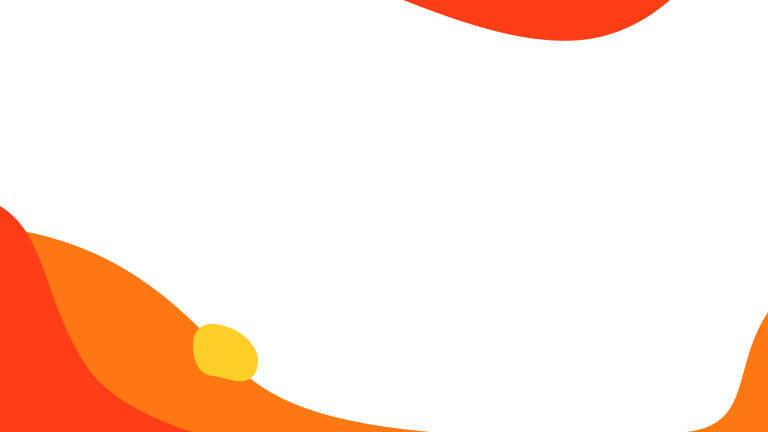
Write a Shadertoy shader that draws this background.

```glsl
// Flat organic blobs in warm colours around the rim of a white canvas.
// Each outline is a path of cubic curves, flattened into short segments that
// give a signed distance (even-odd rule) for a smooth one-pixel edge.

const vec2  GRID   = vec2(16.0, 9.0);   // canvas size in design units
const int   STEPS  = 20;                // segments per curve
const float EDGE   = 1.0;               // edge softness in output pixels
const vec3  WHITE  = vec3(1.0);
const vec3  ORANGE = vec3(1.0, 0.47, 0.07);
const vec3  RED    = vec3(1.0, 0.24, 0.09);
const vec3  YELLOW = vec3(1.0, 0.81, 0.16);

struct Path {
    vec2 point;    // where the path is evaluated
    vec2 pen;      // current end of the outline
    float distSq;  // squared distance to the nearest segment
    float side;    // -1 inside, +1 outside
};

Path moveTo(vec2 point, vec2 start) {
    return Path(point, start, 1e6, 1.0);
}

void lineTo(inout Path path, vec2 end) {
    vec2 edge = end - path.pen;
    vec2 rel = path.point - path.pen;
    vec2 gap = rel - edge * clamp(dot(rel, edge) / dot(edge, edge), 0.0, 1.0);
    path.distSq = min(path.distSq, dot(gap, gap));
    bool crosses = (path.pen.y > path.point.y) != (end.y > path.point.y);
    if (crosses && rel.x < rel.y * edge.x / edge.y) path.side = -path.side;
    path.pen = end;
}

void curveTo(inout Path path, vec2 c1, vec2 c2, vec2 end) {
    vec2 start = path.pen;
    for (int i = 1; i <= STEPS; i++) {
        float t = float(i) / float(STEPS), s = 1.0 - t;
        lineTo(path, s*s*s*start + 3.0*s*s*t*c1 + 3.0*s*t*t*c2 + t*t*t*end);
    }
}

void fill(inout vec3 colour, Path path, vec3 ink, float softness) {
    float dist = path.side * sqrt(path.distSq);
    colour = mix(colour, ink, clamp(0.5 - dist / softness, 0.0, 1.0));
}

// Long slope falling from the left edge to the bottom
Path leftHill(vec2 p) {
    Path h = moveTo(p, vec2(-1.0, 4.41));
    lineTo(h, vec2(0.0, 4.27));
    curveTo(h, vec2(1.875, 4.0), vec2(3.02, 3.27), vec2(4.15, 2.17));
    curveTo(h, vec2(5.125, 1.15), vec2(5.58, 0.31), vec2(8.96, 0.0));
    lineTo(h, vec2(10.0, -0.12));
    lineTo(h, vec2(-1.0, -1.0));
    lineTo(h, vec2(-1.0, 4.41));
    return h;
}

// Steeper wave in the lower left corner
Path cornerWave(vec2 p) {
    Path w = moveTo(p, vec2(-1.0, 5.31));
    lineTo(w, vec2(0.0, 4.71));
    curveTo(w, vec2(1.0, 4.1), vec2(0.875, 2.75), vec2(1.83, 1.33));
    curveTo(w, vec2(2.17, 0.83), vec2(2.92, 0.35), vec2(4.0, 0.0));
    lineTo(w, vec2(5.0, -0.33));
    lineTo(w, vec2(-1.0, -1.0));
    lineTo(w, vec2(-1.0, 5.31));
    return w;
}

// Rising wave in the lower right corner
Path rightWave(vec2 p) {
    Path w = moveTo(p, vec2(13.3, -0.12));
    lineTo(w, vec2(14.31, 0.0));
    curveTo(w, vec2(15.69, 0.17), vec2(15.23, 1.33), vec2(16.0, 2.5));
    lineTo(w, vec2(17.0, 4.01));
    lineTo(w, vec2(17.0, -1.0));
    lineTo(w, vec2(13.3, -0.12));
    return w;
}

// Shallow bowl hanging from the top edge
Path topBowl(vec2 p) {
    Path b = moveTo(p, vec2(7.4, 9.39));
    lineTo(b, vec2(8.4, 9.0));
    curveTo(b, vec2(9.58, 8.54), vec2(10.71, 8.15), vec2(11.77, 8.15));
    curveTo(b, vec2(12.625, 8.15), vec2(13.33, 8.46), vec2(13.96, 9.0));
    lineTo(b, vec2(14.9, 9.8));
    lineTo(b, vec2(7.4, 9.39));
    return b;
}

// Rounded pebble resting on the hill
Path pebble(vec2 p) {
    Path b = moveTo(p, vec2(4.4, 2.25));
    curveTo(b, vec2(4.85, 2.25), vec2(5.375, 1.9), vec2(5.375, 1.48));
    curveTo(b, vec2(5.375, 1.21), vec2(5.23, 1.06), vec2(5.02, 1.06));
    curveTo(b, vec2(4.79, 1.06), vec2(4.625, 1.15), vec2(4.42, 1.17));
    curveTo(b, vec2(4.1, 1.21), vec2(4.02, 1.56), vec2(4.02, 1.81));
    curveTo(b, vec2(4.02, 2.08), vec2(4.17, 2.25), vec2(4.4, 2.25));
    return b;
}

void mainImage(out vec4 fragColor, in vec2 fragCoord) {
    vec2 p = fragCoord / iResolution.xy * GRID;
    float softness = EDGE * GRID.y / iResolution.y;

    // Paint from back to front
    vec3 colour = WHITE;
    fill(colour, leftHill(p), ORANGE, softness);
    fill(colour, cornerWave(p), RED, softness);
    fill(colour, rightWave(p), ORANGE, softness);
    fill(colour, topBowl(p), RED, softness);
    fill(colour, pebble(p), YELLOW, softness);
    fragColor = vec4(colour, 1.0);
}
```
